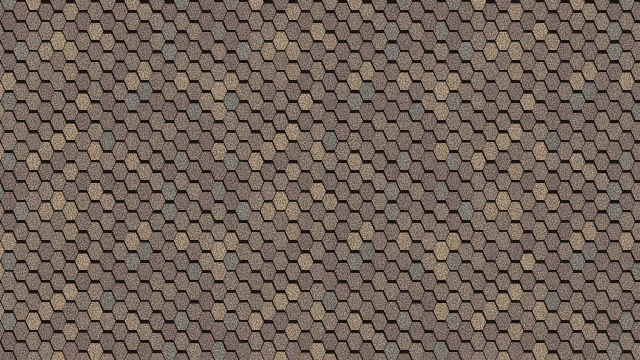
This texture is drawn by a Shadertoy shader. Its source:

```glsl
// Hexagonal asphalt roof shingles with mineral grain and overlap shadows.
#define ROWS 18.0                   // tile rows over the canvas height
#define PITCH 1.236                 // tile spacing across, in row heights
#define FLAT 0.39                   // length of the flat tile edge
#define ORIGIN vec2(0.446, 0.0)     // centre of the first tile
#define BLEND_REPEAT vec2(18, 16)   // half-steps before the colour blend recurs
#define SHADOW vec3(0.13, 0.06, 0.03) // widths: flat, right and left edge
#define GRAIN_SCALE 13.0
#define GRAIN_AMOUNT 0.5

const vec3 MAUVE = vec3(0.475, 0.41, 0.385);
const vec3 BROWN = vec3(0.515, 0.455, 0.41);
const vec3 TAN = vec3(0.60, 0.525, 0.445);
const vec3 SLATE = vec3(0.465, 0.455, 0.435);
const vec3 GAP = vec3(0.10, 0.075, 0.065);

vec2 hash2(vec2 p) {
    vec3 q = fract(p.xyx * vec3(0.1031, 0.1030, 0.0973));
    q += dot(q, q.yzx + 33.33);
    return fract((q.xx + q.yz) * q.zy);
}

float cornerRamp(vec2 corner, vec2 offset) {
    float angle = 6.2832 * hash2(corner).x;
    return dot(vec2(cos(angle), sin(angle)), offset);
}

float gradientNoise(vec2 p) {
    vec2 i = floor(p), f = p - i;
    vec2 u = f * f * f * (f * (f * 6.0 - 15.0) + 10.0);
    vec2 e = vec2(1, 0);
    return mix(mix(cornerRamp(i, f), cornerRamp(i + e, f - e), u.x),
               mix(cornerRamp(i + e.yx, f - e.yx), cornerRamp(i + 1.0, f - 1.0), u.x), u.y);
}

// Distance inside the slanted edge lying to the upper right of a tile
float slantDepth(vec2 p) {
    float halfWidth = 0.5 * (PITCH - FLAT);
    vec2 normal = normalize(vec2(0.5, halfWidth - 0.5 * FLAT));
    return dot(normal, vec2(halfWidth, 0) - p);
}

float hexDepth(vec2 p) {
    p = abs(p);
    return min(0.5 - p.y, slantDepth(p));
}

vec3 tileColor(vec2 id) {
    vec2 pick = hash2(id + 7.0);
    vec3 color = mix(MAUVE, BROWN, smoothstep(0.1, 0.6, pick.x));
    color = mix(color, TAN, smoothstep(0.7, 0.97, pick.x));
    color = mix(color, SLATE, 0.8 * step(0.92, pick.y));
    return color * (0.97 + 0.06 * hash2(id + 41.0).x);
}

vec3 shingles(vec2 p, float soft) {
    // Two interleaved grids; the tile with the greater depth owns the point
    vec2 spacing = vec2(PITCH, 1);
    vec2 centerA = round(p / spacing);
    vec2 centerB = floor(p / spacing) + 0.5;
    vec2 localA = p - centerA * spacing;
    vec2 localB = p - centerB * spacing;
    bool useA = hexDepth(localA) > hexDepth(localB);
    vec2 local = useA ? localA : localB;
    vec2 id = mod(round(2.0 * (useA ? centerA : centerB)), BLEND_REPEAT);

    // Uneven granule coverage
    vec3 color = tileColor(id);
    color *= 1.0 + 0.07 * gradientNoise(p * 2.3 + 5.0);

    // Shadows cast by the overlapping tiles above, each of its own strength
    vec3 depth = vec3(0.5 - local.y, slantDepth(local),
                      slantDepth(vec2(-local.x, local.y)));
    vec3 uneven = vec3(hash2(id + 23.0), hash2(id + 67.0).x);
    vec3 width = SHADOW * (0.6 + 0.8 * uneven);
    vec3 cover = 1.0 - smoothstep(width - soft, width + soft, depth);
    cover.z *= 0.55 + 0.35 * uneven.z;
    float shade = max(cover.x, max(cover.y, cover.z));
    return mix(color, GAP, shade);
}

void mainImage(out vec4 fragColor, in vec2 fragCoord) {
    float unit = ROWS / iResolution.y;
    vec2 p = fragCoord * unit - ORIGIN;

    // Smooth the edges with a 3 x 3 average
    vec3 color = vec3(0);
    for (int k = 0; k < 9; k++) {
        vec2 jitter = vec2(k % 3 - 1, k / 3 - 1) / 3.0;
        color += shingles(p + jitter * unit, 0.2 * unit) / 9.0;
    }

    // Mineral grains: brightness plus a little tint
    vec2 g = mat2(0.8, 0.6, -0.6, 0.8) * p * GRAIN_SCALE + 400.0;
    float grain = gradientNoise(g) + 0.6 * gradientNoise(g * 1.37 + 31.0);
    vec3 tint = vec3(gradientNoise(g + 60.5), gradientNoise(g + 90.3), gradientNoise(g + 130.7));
    color *= 1.0 + GRAIN_AMOUNT * grain + 0.17 * tint;
    fragColor = vec4(clamp(color, 0.0, 1.0), 1);
}
```
